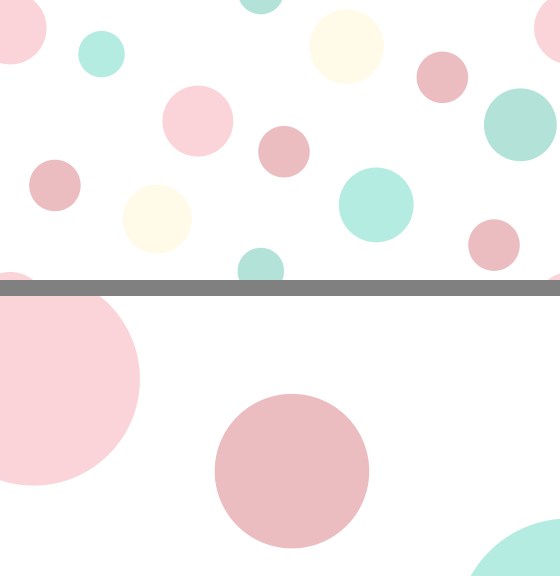
Top: the whole. Bottom: its middle third, enlarged.
Reproduce this pattern procedurally as a WebGL 2 fragment shader.

```glsl
#version 300 es
precision highp float;
// Flat pastel dots, large and small, loosely scattered on white.

#define DOT_COUNT 12
#define LATTICE_STEP 5.0
#define JITTER 0.09
#define BIG_RADIUS 0.134
#define ROSE_RADIUS 0.092
#define SMALL_RADIUS 0.083
#define SIZE_VARIATION 0.08
#define SHIFT vec2(-0.78, -0.14)

uniform vec2 u_resolution;
out vec4 fragColor;

const vec2 TILE = vec2(2.0, 1.0);
const vec3 WHITE = vec3(1.0);
const int ROSE = 4;

// Mint, sage, cream, pink, rose
const vec3 PALETTE[5] = vec3[5](
    vec3(0.71, 0.925, 0.882),
    vec3(0.70, 0.886, 0.847),
    vec3(1.00, 0.984, 0.910),
    vec3(0.98, 0.830, 0.850),
    vec3(0.92, 0.740, 0.755));

// Palette index of each dot, ordered to keep like colours apart
const int DOT_COLOR[DOT_COUNT] = int[DOT_COUNT](2, 0, 4, 4, 1, 3, 4, 0, 2, 3, 1, 4);

vec3 hash3(float n) {
    return fract(sin(n * vec3(12.99, 78.23, 37.72) + vec3(1.3, 4.1, 2.7)) * 4375.85);
}

// Jittered points of a lattice that spreads the dots evenly over the tile
vec2 dotCenter(float index, vec2 random) {
    vec2 lattice = TILE * index * vec2(1.0, LATTICE_STEP) / float(DOT_COUNT);
    return lattice + SHIFT + JITTER * (random - 0.5);
}

// Big and small dots alternate in pairs along the lattice
float dotRadius(int index, float random) {
    if ((index & 2) == 0) return BIG_RADIUS * (1.0 - SIZE_VARIATION * random);
    return DOT_COLOR[index] == ROSE ? ROSE_RADIUS : SMALL_RADIUS;
}

void main() {
    vec2 p = gl_FragCoord.xy / u_resolution.y;
    float pixel = 1.0 / u_resolution.y;
    vec3 color = WHITE;

    for (int i = 0; i < DOT_COUNT; i++) {
        vec3 random = hash3(float(i));
        vec2 offset = p - dotCenter(float(i), random.xy);
        offset -= TILE * floor(offset / TILE + 0.5); // wrap at the edges
        float dist = length(offset) - dotRadius(i, random.z);
        float coverage = clamp(0.5 - dist / pixel, 0.0, 1.0);
        color = mix(color, PALETTE[DOT_COLOR[i]], coverage);
    }

    fragColor = vec4(color, 1.0);
}
```
